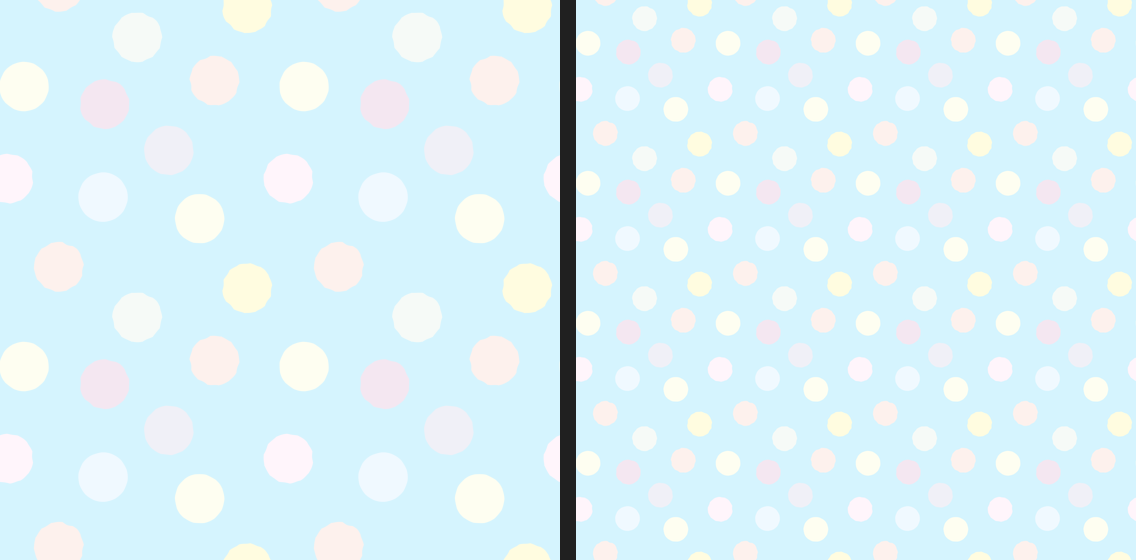
Left: one tile. Right: repeated 2 by 2.
This pattern is drawn by a three.js fragment shader. Its source:

```glsl
varying vec2 vUv;

const float TAU = 6.2831853;
const float REPEATS = 2.0;
const int DOTS = 10;
const float DOT_RADIUS = 0.0895;
const float SIDES = 14.0;
const vec3 SKY = vec3(0.835, 0.957, 0.996);

float hash(vec2 p) {
  return fract(sin(dot(p, vec2(127.1, 311.7))) * 437.585);
}

// Gradient noise along a line, wrapping after a whole period
float loopNoise(float x, float period, float seed) {
  float cell = floor(x);
  float f = x - cell;
  float slopeA = hash(vec2(mod(cell, period), seed)) * 2.0 - 1.0;
  float slopeB = hash(vec2(mod(cell + 1.0, period), seed)) * 2.0 - 1.0;
  return mix(slopeA * f, slopeB * (f - 1.0), f * f * (3.0 - 2.0 * f));
}

// Shortest offset on a unit tile that wraps
vec2 wrapOffset(vec2 d) {
  return d - floor(d + 0.5);
}

// Slanted lattice of dot centres, loosened by a nudge
vec2 dotCentre(int index, vec2 nudge) {
  return vec2(0.49, 0.867) + float(index) * vec2(0.3, -0.1) + nudge;
}

// Distance to a hand-cut disc with faceted, uneven edge
float cutDisc(vec2 d, float radius, float roughness, float seed) {
  float turn = fract(atan(d.y, d.x) / TAU + hash(vec2(seed, 5.0)));
  float facet = (fract(turn * SIDES) - 0.5) * TAU / SIDES;
  float flatEdge = cos(0.5 * TAU / SIDES) / cos(facet);
  float wobble = 0.09 * loopNoise(turn * SIDES, SIDES, seed);
  float rough = flatEdge + wobble;
  return length(d) - radius * mix(0.985, rough, roughness);
}

// Blend a shape over the colour below it
vec3 paint(vec3 below, vec3 ink, float dist, float blur) {
  return mix(below, ink, 1.0 - smoothstep(-blur, blur, dist));
}

void main() {
  // Pastel ink in rgb, edge roughness in alpha
  vec4 inks[DOTS] = vec4[DOTS](
    vec4(0.965, 0.982, 0.970, 0.9),
    vec4(0.992, 0.945, 0.930, 1.0),
    vec4(0.996, 0.996, 0.945, 0.3),
    vec4(0.957, 0.906, 0.945, 0.7),
    vec4(0.943, 0.940, 0.967, 0.5),
    vec4(1.000, 0.960, 0.984, 0.8),
    vec4(0.941, 0.976, 1.000, 0.2),
    vec4(0.996, 0.996, 0.945, 0.3),
    vec4(1.000, 0.988, 0.880, 1.0),
    vec4(0.992, 0.945, 0.930, 1.0)
  );
  // Drift of each dot away from the lattice
  vec2 nudges[DOTS] = vec2[DOTS](
    vec2(0.0, 0.0), vec2(-0.024, -0.055),
    vec2(-0.004, 0.024), vec2(-0.016, 0.061),
    vec2(-0.087, -0.004), vec2(0.040, -0.005),
    vec2(0.078, 0.029), vec2(0.123, 0.052),
    vec2(-0.007, -0.096), vec2(0.020, 0.080)
  );

  vec2 tile = vUv * REPEATS;
  float blur = 0.75 * REPEATS * fwidth(vUv.x);
  vec3 colour = SKY;

  for (int i = 0; i < DOTS; i++) {
    vec2 d = wrapOffset(tile - dotCentre(i, nudges[i]));
    float dist = cutDisc(d, DOT_RADIUS, inks[i].a, float(i) + 1.0);
    colour = paint(colour, inks[i].rgb, dist, blur);
  }

  gl_FragColor = vec4(colour, 1.0);
}
```
